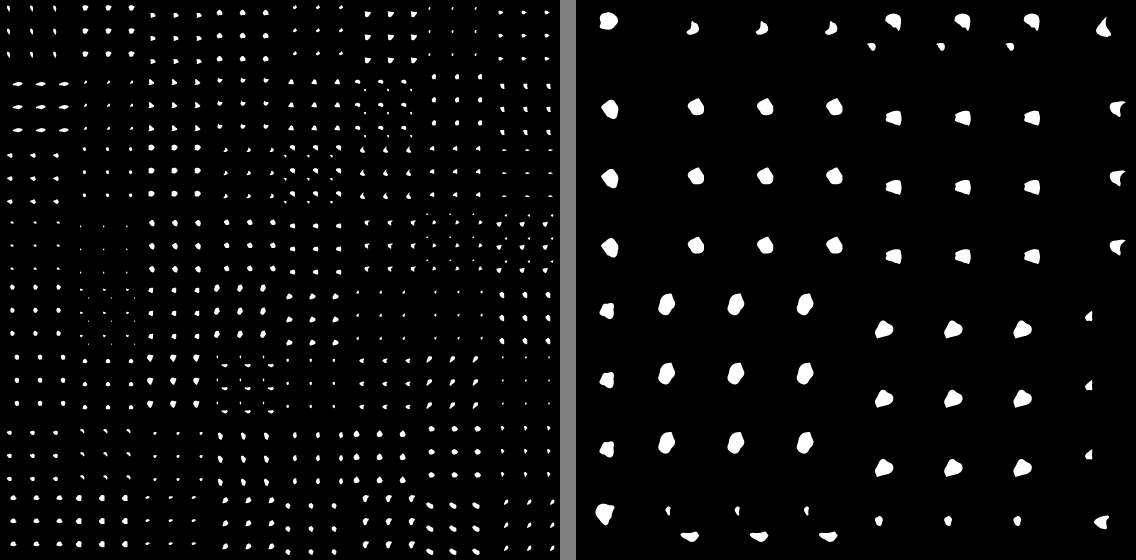
Left: the whole. Right: its middle third, enlarged.
Write a WebGL 2 fragment shader that draws this pattern.

```glsl
#version 300 es
precision highp float;
// Grid of tiles, each a 3 by 3 group of one small irregular white blob on black.

#define TILES 8.0          // tiles across and down
#define PITCH 0.0412       // spacing of blobs inside a tile
#define JITTER 0.0095      // largest shift of a group from its tile centre
#define SIZE_MIN 0.0010    // smallest mean blob radius
#define SIZE_MAX 0.0056    // largest mean blob radius
#define ASPECT_MIN 0.35    // thinnest blob, minor over major axis
#define WOBBLE 0.10        // outline irregularity
#define TWIN_CHANCE 0.05   // share of tiles with a second, smaller blob
#define SAMPLES 4          // antialiasing samples per axis
#define SEED 7u

uniform vec2 u_resolution;
out vec4 fragColor;

const vec3 BACKGROUND = vec3(0.0);
const vec3 INK = vec3(1.0);
const float TAU = 6.2831853;

// Uniform random value in 0..1 for one property of a tile
float random(vec2 tile, uint property) {
    uvec2 t = uvec2(tile);
    uint h = ((t.y * 64u + t.x) * 32u + property) * 40503u + SEED * 7919u;
    h ^= h >> 7;
    h *= 60493u;
    h ^= h >> 13;
    h *= 51787u;
    h ^= h >> 11;
    h *= 40503u;
    h ^= h >> 15;
    return float(h & 65535u) / 65535.0;
}

// Rare strong values, mostly near zero
float rare(vec2 tile, uint property) {
    float r = random(tile, property);
    return r * r * r;
}

// Implicit blob, negative inside: a bent, tapered, cut superellipse
float blob(vec2 p, vec2 tile, float scale) {
    float angle = TAU * random(tile, 2u);
    float c = cos(angle), s = sin(angle);
    float size = scale * mix(SIZE_MIN, SIZE_MAX, sqrt(random(tile, 3u)));
    float aspect = mix(ASPECT_MIN, 1.0, sqrt(random(tile, 4u)));
    vec2 q = mat2(c, -s, s, c) * p / (size * vec2(inversesqrt(aspect), sqrt(aspect)));

    // Crescents and teardrops
    q.y += 0.9 * rare(tile, 5u) * (q.x * q.x - 0.4);
    q.y /= 1.0 - 0.7 * rare(tile, 6u) * clamp(q.x, -1.2, 1.2);

    // Round to boxy body with a layered-sine outline
    float power = mix(1.7, 4.0, rare(tile, 7u));
    vec2 a = pow(abs(q) + 1e-4, vec2(power));
    float radius = pow(a.x + a.y, 1.0 / power);
    float theta = atan(q.y, q.x + 1e-5);
    float outline = sin(3.0 * theta + TAU * random(tile, 8u))
                  + 0.5 * sin(5.0 * theta + TAU * random(tile, 9u));
    float body = radius - 1.0 - WOBBLE * outline;

    // Flat side
    float side = TAU * random(tile, 10u);
    float cut = dot(q, vec2(cos(side), sin(side))) - mix(0.35, 1.5, random(tile, 11u));
    return max(body, cut);
}

// Whether a canvas point lies inside a blob
float inked(vec2 uv) {
    vec2 tile = floor(uv * TILES);
    vec2 shift = JITTER * (2.0 * vec2(random(tile, 0u), random(tile, 1u)) - 1.0);
    vec2 p = uv - (tile + 0.5) / TILES - shift;
    p -= PITCH * clamp(floor(p / PITCH + 0.5), -1.0, 1.0);

    float d = blob(p, tile, 1.0);
    // Occasional twin on the roomier side of the tile
    if (random(tile, 12u) < TWIN_CHANCE) {
        vec2 offset = -sign(shift) * vec2(0.013, 0.015);
        d = min(d, blob((p - offset).yx, tile, 0.5));
    }
    return step(d, 0.0);
}

void main() {
    float coverage = 0.0;
    for (int j = 0; j < SAMPLES; j++) {
        for (int i = 0; i < SAMPLES; i++) {
            vec2 sub = (vec2(i, j) + 0.5) / float(SAMPLES) - 0.5;
            coverage += inked((gl_FragCoord.xy + sub) / u_resolution.y);
        }
    }
    coverage /= float(SAMPLES * SAMPLES);
    fragColor = vec4(mix(BACKGROUND, INK, coverage), 1.0);
}
```
